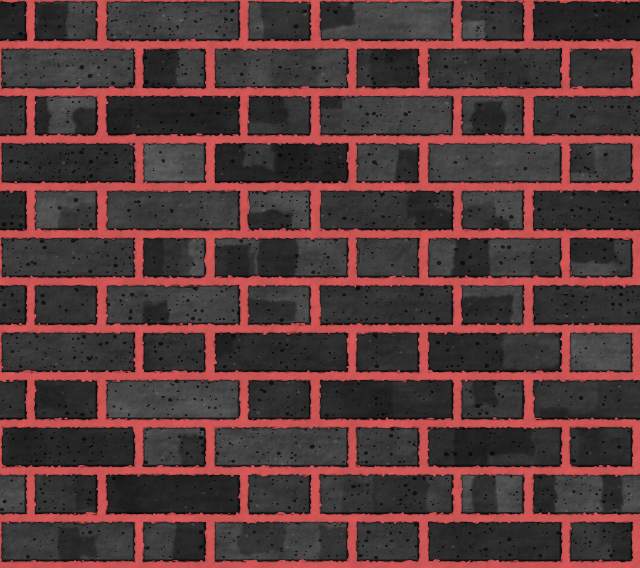
This texture is drawn by a Shadertoy shader. Its source:

```glsl
// Charcoal brick wall in red mortar: 12 courses of alternating long and short bricks,
// three pairs per course, every other course shifted by about half a pair.
// Each brick gets a hashed tone, stains, streaks, pits and a chipped edge; all noise wraps.

float hash(vec2 cell, float seed) {
    uvec3 v = uvec3(uvec2(cell), uint(seed)) * 1664525u + 1013904223u;
    v.x += v.y * v.z; v.y += v.z * v.x; v.z += v.x * v.y;
    v ^= v >> 16u;
    v.x += v.y * v.z; v.y += v.z * v.x; v.z += v.x * v.y;
    return float(v.x >> 8u) / 16777216.0;
}

// Value noise with a whole number of lattice cells across the canvas
float noise(vec2 uv, vec2 cells, float seed) {
    vec2 p = uv * cells, i = floor(p), f = p - i;
    f = f * f * (3.0 - 2.0 * f);
    vec2 a = mod(i, cells), b = mod(i + 1.0, cells);
    return mix(mix(hash(a, seed), hash(vec2(b.x, a.y), seed), f.x),
               mix(hash(vec2(a.x, b.y), seed), hash(b, seed), f.x), f.y);
}

float fbm(vec2 uv, vec2 cells, float seed) {
    float sum = 0.0, gain = 0.533;
    for (int k = 0; k < 4; k++) {
        sum += gain * noise(uv, cells, seed + float(k));
        cells *= 2.0;
        gain *= 0.5;
    }
    return sum;
}

// One round pit in some of the cells; density is the share of cells that hold one
float pits(vec2 uv, vec2 cells, float density, float seed) {
    vec2 p = uv * cells, id = mod(floor(p), cells);
    vec2 center = 0.3 + 0.4 * vec2(hash(id, seed), hash(id, seed + 1.0));
    float radius = mix(0.08, 0.25, pow(hash(id, seed + 2.0), 2.0));
    float d = length((fract(p) - center) * vec2(0.85, 1.0)) - radius;
    return step(hash(id, seed + 3.0), density) * (1.0 - smoothstep(-0.06, 0.08, d));
}

float boxDistance(vec2 p, vec2 halfSize) {
    vec2 q = abs(p) - halfSize;
    return length(max(q, 0.0)) + min(max(q.x, q.y), 0.0);
}

void mainImage(out vec4 fragColor, in vec2 fragCoord) {
    vec2 uv = fragCoord / iResolution.xy;
    float pixel = 12.0 / iResolution.y;
    float pairWidth = 4.0 * iResolution.x / iResolution.y;   // in course heights

    // Brick layout; lengths below are in course heights
    float course = floor(uv.y * 12.0);
    float x = uv.x * 3.0 + 0.014 - 0.492 * mod(course, 2.0);
    float isShort = step(0.666, fract(x));
    vec2 id = vec2(mod(floor(x), 3.0) * 2.0 + isShort, course);
    vec2 local = vec2((fract(x) - mix(0.334, 0.832, isShort)) * pairWidth,
                      fract(uv.y * 12.0) - 0.554);
    vec2 halfSize = vec2(mix(0.3125, 0.1465, isShort) * pairWidth, 0.415);

    // Ragged outline with occasional deeper chips
    float rag = noise(uv, vec2(243, 216), 11.0);
    float chip = smoothstep(0.66, 0.95, noise(uv, vec2(162, 144), 12.0));
    float edge = boxDistance(local, halfSize - 0.015) - 0.015
               + 0.034 * (rag - 0.42) + 0.035 * chip;
    float brick = 1.0 - smoothstep(-0.7 * pixel, 0.7 * pixel, edge);

    // Tone of the brick, short ones leaning lighter
    float tone = mix(0.135, 0.305, clamp(hash(id, 21.0) * 0.95 + 0.2 * isShort - 0.05, 0.0, 1.0));

    // Squarish stains with wavering borders
    vec2 waver = vec2(fbm(uv, vec2(54, 48), 31.0), fbm(uv, vec2(54, 48), 36.0)) - 0.5;
    for (float k = 0.0; k < 3.0; k++) {
        float s = 41.0 + 6.0 * k;
        vec2 center = (2.0 * vec2(hash(id, s), hash(id, s + 1.0)) - 1.0) * halfSize;
        vec2 size = vec2(mix(0.2, 0.65, hash(id, s + 2.0)), mix(0.2, 0.75, hash(id, s + 3.0)));
        float stain = 1.0 - smoothstep(-0.04, 0.05, boxDistance(local - center + 0.22 * waver, size));
        float target = mix(0.11, 0.27, pow(hash(id, s + 4.0), 1.6));
        tone = mix(tone, target, stain * 0.75 * step(hash(id, s + 5.0), 0.42));
    }

    // Clouds, horizontal drag streaks, and grain lit from the upper left
    float cloud = fbm(uv, vec2(27, 24), 61.0) - 0.5;
    float streak = fbm(uv, vec2(27, 108), 66.0) - 0.5;
    vec2 toLight = vec2(-0.0011, 0.0013);
    float relief = fbm(uv, vec2(108, 96), 71.0) - fbm(uv + toLight, vec2(108, 96), 71.0);
    tone *= 1.0 + 0.4 * cloud + 0.3 * streak + 0.5 * relief + 0.1 * (rag - 0.5);

    // Pits in two sizes and a few pale grains
    float wear = hash(id, 81.0);
    vec2 pitUv = uv + waver * 0.004;
    float pit = max(pits(pitUv, vec2(81, 72), 0.08 + 0.24 * wear, 82.0),
                    pits(pitUv, vec2(135, 120), 0.06 + 0.16 * wear, 86.0));
    tone *= 1.0 - 0.65 * pit;
    tone += 0.08 * pits(pitUv, vec2(108, 96), 0.04, 91.0);

    // Dark rim, heavier along the bottom and right
    tone *= mix(0.5, 1.0, smoothstep(0.0, 0.04, -edge));
    float shadeSide = min(halfSize.x - local.x, halfSize.y + local.y);
    tone *= mix(0.4, 1.0, smoothstep(0.015, 0.065, shadeSide));

    // Mortar, lightly mottled and shaded where it meets the bricks
    vec3 mortar = vec3(0.80, 0.335, 0.335);
    mortar *= 1.0 + 0.13 * (fbm(uv, vec2(54, 48), 101.0) - 0.5) + 0.22 * relief;
    mortar *= mix(0.82, 1.0, smoothstep(0.0, 0.04, edge));

    fragColor = vec4(mix(mortar, vec3(tone), brick), 1.0);
}
```
